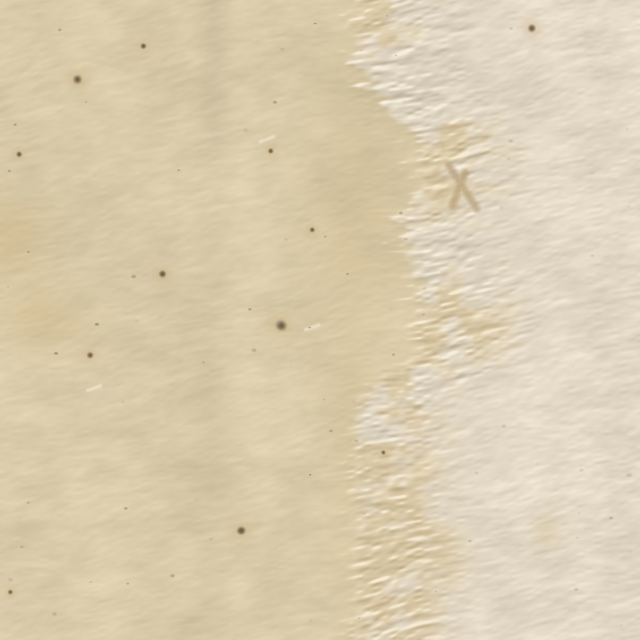
Give the GLSL for this texture, as a Shadertoy shader.

```glsl
// Aged parchment: a stained, speckled sheet on the left wearing into pale fibrous paper on the right.
const vec3 TAN = vec3(0.850, 0.795, 0.664);
const vec3 PAPER = vec3(0.886, 0.845, 0.770);
const vec3 OCHRE = vec3(0.800, 0.690, 0.505);
const vec3 GREY = vec3(0.755, 0.695, 0.580);
const vec3 IVORY = vec3(0.965, 0.930, 0.850);
const vec3 SPECK = vec3(0.340, 0.285, 0.205);
const float FIBRE_TILT = 0.19;
const float RELIEF_TAN = 0.045;
const float RELIEF_PAPER = 0.085;
const float RELIEF_RIM = 0.17;
const float SPECK_CELLS = 17.0;

// Main dark specks: position and radius.
const int SPECK_COUNT = 12;
const vec3 SPECKS[SPECK_COUNT] = vec3[](
    vec3(0.121, 0.876, 0.008), vec3(0.224, 0.928, 0.005), vec3(0.440, 0.491, 0.010),
    vec3(0.423, 0.764, 0.005), vec3(0.488, 0.641, 0.005), vec3(0.254, 0.572, 0.006),
    vec3(0.141, 0.445, 0.006), vec3(0.030, 0.759, 0.005), vec3(0.831, 0.956, 0.007),
    vec3(0.599, 0.293, 0.005), vec3(0.377, 0.171, 0.007), vec3(0.016, 0.075, 0.005));

float hash(vec2 p) {
    vec3 q = fract(vec3(p.xyx) * 0.1031);
    q += dot(q, q.yzx + 33.33);
    return fract((q.x + q.y) * q.z);
}

float noise(vec2 p) {
    vec2 i = floor(p), f = fract(p);
    f = f * f * (3.0 - 2.0 * f);
    return mix(mix(hash(i), hash(i + vec2(1, 0)), f.x),
               mix(hash(i + vec2(0, 1)), hash(i + vec2(1, 1)), f.x), f.y);
}

float fbm(vec2 p) {
    float sum = 0.0, amp = 0.533;
    for (int i = 0; i < 4; i++) {
        sum += amp * noise(p);
        p = mat2(1.6, 1.2, -1.2, 1.6) * p + 17.3;
        amp *= 0.5;
    }
    return sum;
}

// Height of the fibre mat, stretched along the grain.
float fibres(vec2 p) {
    p.y -= FIBRE_TILT * p.x + 0.018 * noise(p * 9.0);
    return 0.6 * noise(p * vec2(32, 105) + 7.0) + 0.4 * noise(p * vec2(75, 210) + 41.0);
}

float blob(vec2 p, vec2 centre, vec2 size) {
    vec2 d = (p - centre) / size;
    return exp(-dot(d, d));
}

float segment(vec2 p, vec2 a, vec2 b) {
    vec2 ab = b - a;
    return length(p - a - ab * clamp(dot(p - a, ab) / dot(ab, ab), 0.0, 1.0));
}

// Horizontal place of the worn boundary at height y.
float boundary(float y) {
    float bulge = smoothstep(0.35, 0.47, y) * (1.0 - smoothstep(0.76, 0.90, y));
    return 0.555 + 0.098 * bulge - 0.035 * exp(-pow((y - 0.635) / 0.05, 2.0));
}

float scatteredSpecks(vec2 p) {
    vec2 cell = floor(p * SPECK_CELLS);
    vec2 jitter = 0.2 + 0.6 * vec2(hash(cell + 3.1), hash(cell + 57.7));
    float size = mix(0.035, 0.085, hash(cell + 91.3));
    float d = length((fract(p * SPECK_CELLS) - jitter) * vec2(0.8, 1.1));
    return step(0.66, hash(cell + 23.9)) * (1.0 - smoothstep(size * 0.2, size, d)) * hash(cell + 8.5);
}

void mainImage(out vec4 fragColor, in vec2 fragCoord) {
    vec2 uv = fragCoord / iResolution.xy;
    float height = fibres(uv);
    float cloud = fbm(uv * vec2(7, 8) + 4.0);
    float mottle = fbm(uv * vec2(24, 34) + 29.0);

    // Ragged boundary, calmer along the lower part.
    float ragged = mix(0.025, 0.085, smoothstep(0.22, 0.45, uv.y));
    float dist = uv.x - boundary(uv.y) + ragged * (0.6 * height + 0.4 * mottle - 0.5);
    float paper = smoothstep(-0.008, 0.018, dist);
    float rim = smoothstep(-0.025, 0.02, dist) * (1.0 - smoothstep(0.05, 0.20, dist));

    // Stained sheet with soft vertical bands and warm patches.
    vec3 sheet = TAN + 0.07 * (cloud - 0.5) + 0.07 * (mottle - 0.5);
    float fold = blob(uv, vec2(0.335, 0.95), vec2(0.022, 0.26)) + 0.4 * blob(uv, vec2(0.33, 0.3), vec2(0.03, 0.3));
    sheet = mix(sheet, GREY, 0.38 * fold);
    sheet += 0.022 * blob(uv, vec2(0.39, 0.4), vec2(0.045, 0.5));
    float warm = blob(uv, vec2(0.02, 0.63), vec2(0.06, 0.06)) + 0.8 * blob(uv, vec2(0.07, 0.50), vec2(0.07, 0.05))
               + 0.5 * blob(uv, vec2(0.56, 0.62), vec2(0.09, 0.26)) + 0.35 * blob(uv, vec2(0.54, 0.2), vec2(0.03, 0.3));
    sheet = mix(sheet, OCHRE, clamp(warm * (0.2 + 0.5 * mottle), 0.0, 0.6));

    // Pale paper with residue of the sheet near the boundary.
    vec3 bare = PAPER + 0.06 * (cloud - 0.5) + 0.09 * (mottle - 0.5);
    float residue = rim * smoothstep(0.42, 0.66, 0.5 * cloud + 0.5 * mottle);
    residue += 0.55 * blob(uv, vec2(0.68, 0.13), vec2(0.05, 0.045)) + 0.4 * blob(uv, vec2(0.853, 0.17), vec2(0.025, 0.03));
    bare = mix(bare, mix(TAN, OCHRE, 0.35), clamp(residue, 0.0, 0.8));
    vec3 colour = mix(sheet, bare, paper);

    // Fibre relief lit from above, strongest on the torn rim.
    float slope = height - fibres(uv + vec2(-0.002, 0.0045));
    colour += slope * (mix(RELIEF_TAN, RELIEF_PAPER, paper) + RELIEF_RIM * rim) * vec3(0.95, 1.0, 1.1);
    colour = mix(colour, IVORY, 0.7 * rim * smoothstep(0.12, 0.4, slope));

    // Crossed blemish and short pale wisps.
    float scar = min(segment(uv, vec2(0.701, 0.742), vec2(0.745, 0.674)), segment(uv, vec2(0.727, 0.73), vec2(0.707, 0.68)));
    colour = mix(colour, vec3(0.70, 0.60, 0.44), 0.6 * (1.0 - smoothstep(0.001, 0.010, scar)));
    vec2 wisps[3] = vec2[](vec2(0.488, 0.488), vec2(0.147, 0.393), vec2(0.417, 0.782));
    for (int i = 0; i < 3; i++) {
        float d = segment(uv, wisps[i] - vec2(0.010, 0.003), wisps[i] + vec2(0.010, 0.004));
        colour = mix(colour, IVORY, 0.6 * (1.0 - smoothstep(0.0, 0.005, d)));
    }

    // Small scattered specks, then the main ones with a brown halo.
    colour = mix(colour, SPECK, scatteredSpecks(uv) * mix(0.42, 0.22, paper));
    for (int i = 0; i < SPECK_COUNT; i++) {
        float r = SPECKS[i].z, d = length(uv - SPECKS[i].xy) + r * 0.5 * (mottle - 0.5);
        colour = mix(colour, OCHRE, 0.4 * exp(-d * d / (4.0 * r * r)));
        colour = mix(colour, SPECK, 0.8 * (1.0 - smoothstep(0.1 * r, 1.15 * r, d)));
    }
    fragColor = vec4(clamp(colour, 0.0, 1.0), 1.0);
}
```
